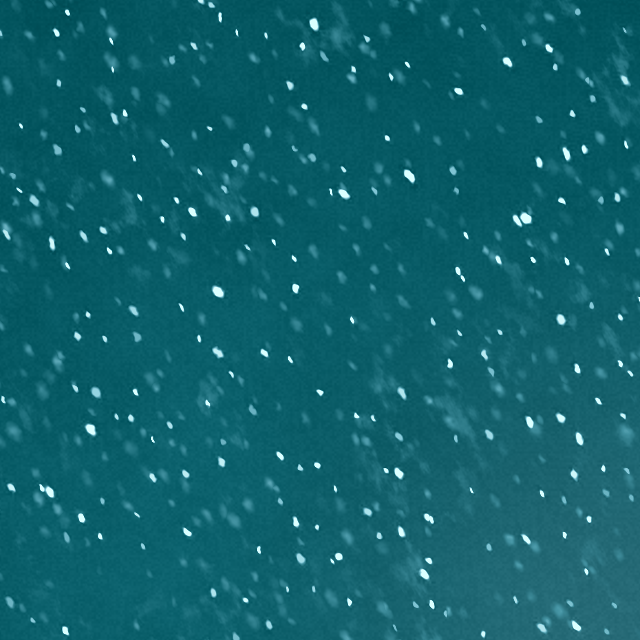
A Shadertoy shader for this texture:

```glsl
// Sunlit teal sea seen from above, scattered with slanted white glints.

const vec3 DEEP = vec3(0.0, 0.315, 0.35);
const vec3 SHALLOW = vec3(0.09, 0.45, 0.505);
const vec3 HAZE = vec3(0.23, 0.45, 0.50);
const vec3 SHEEN = vec3(0.27, 0.58, 0.64);
const vec3 PALE = vec3(0.55, 0.81, 0.87);
const vec3 SPARK = vec3(0.86, 1.0, 1.0);

const float SLANT = -1.03;        // main direction of the glints, radians
const float SLANT_SPREAD = 0.5;
const float GLINT_CELLS = 21.0;
const float GLINT_SHARE = 0.45;
const float GLINT_LENGTH = 0.0105; // half length of the largest glint
const float FAINT_CELLS = 25.0;
const float FAINT_SHARE = 0.52;
const float FAINT_LENGTH = 0.0125;
const float GRAIN = 0.035;

float hash(vec2 p) {
    return fract(sin(dot(p, vec2(127.1, 311.7))) * 43758.5453);
}

float noise(vec2 p) {
    vec2 i = floor(p), f = fract(p);
    f = f * f * (3.0 - 2.0 * f);
    return mix(mix(hash(i), hash(i + vec2(1, 0)), f.x),
               mix(hash(i + vec2(0, 1)), hash(i + vec2(1, 1)), f.x), f.y);
}

float fbm(vec2 p) {
    float sum = 0.0, amp = 0.5;
    for (int i = 0; i < 4; i++) {
        sum += amp * noise(p);
        p = p * 2.03 + 17.3;
        amp *= 0.5;
    }
    return sum / 0.9375;
}

// Coordinates along and across a direction
vec2 alongAcross(vec2 p, float angle) {
    vec2 axis = vec2(cos(angle), sin(angle));
    return vec2(dot(p, axis), dot(p, vec2(-axis.y, axis.x)));
}

// Scattered slanted ellipses: x = light, y = halo around them
vec2 glints(vec2 uv, float cells, float share, float maxLength, float softness, vec2 power, float seed) {
    vec2 home = floor(uv * cells);
    vec2 result = vec2(0.0);
    for (int j = -1; j <= 1; j++) {
        for (int i = -1; i <= 1; i++) {
            vec2 cell = home + vec2(i, j);
            vec2 key = cell + seed;
            float crowding = 0.4 + 1.2 * noise(cell / cells * 7.0 + seed);
            if (hash(key) > share * crowding) continue;

            vec2 center = (cell + vec2(hash(key + 3.1), hash(key + 7.7))) / cells;
            float size = hash(key + 11.3);
            float halfLength = maxLength * mix(0.5, 1.0, size * size);
            float halfWidth = halfLength * mix(0.42, 0.66, hash(key + 19.9));
            float angle = SLANT + SLANT_SPREAD * (hash(key + 23.5) - 0.5);
            vec2 q = alongAcross(uv - center, angle);
            float d = length(q / vec2(halfLength, halfWidth));

            float strength = mix(power.x, power.y, hash(key + 31.7));
            float light = strength * smoothstep(1.0 + softness, 1.0 - softness, d);
            float halo = strength * exp(-0.35 * d * d);
            result = max(result, vec2(light, halo));
        }
    }
    return result;
}

void mainImage(out vec4 fragColor, in vec2 fragCoord) {
    vec2 uv = fragCoord / iResolution.y;
    float grain = noise(uv * 290.0) - 0.5;

    // Water: dark at the top, lighter below, with broad patches
    float tone = 0.07 + 0.43 * (1.0 - uv.y) + 0.12 * (0.5 - uv.x);
    tone += 0.5 * (fbm(uv * 3.5 + 4.0) - 0.5);
    tone += 0.22 * (fbm(uv * 22.0) - 0.5);
    vec3 color = mix(DEEP, SHALLOW, clamp(tone, 0.0, 1.0));
    float corner = smoothstep(0.75, 0.0, length(uv - vec2(1.0, 0.0)));
    color = mix(color, HAZE, 0.6 * corner);

    // Soft wisps drawn out along the slant
    vec2 streak = alongAcross(uv, SLANT) * vec2(26.0, 48.0);
    float wisp = smoothstep(0.56, 0.85, fbm(streak)) * smoothstep(0.35, 0.7, fbm(uv * 6.0 + 9.0));
    color = mix(color, SHEEN, 0.55 * wisp);

    // Glints with slightly ragged outlines
    vec2 ragged = uv + 0.0035 * (vec2(noise(uv * 150.0), noise(uv * 150.0 + 40.0)) - 0.5);
    vec2 bright = glints(ragged, GLINT_CELLS, GLINT_SHARE, GLINT_LENGTH, 0.38, vec2(0.5, 1.25), 5.0);
    vec2 faint = glints(ragged, FAINT_CELLS, FAINT_SHARE, FAINT_LENGTH, 0.8, vec2(0.08, 0.4), 61.0);
    float light = max(bright.x, faint.x * (0.6 + 0.8 * noise(uv * 110.0)));

    // Speckle around the bright glints, then the ramp from water to white
    color += grain * (GRAIN + 0.16 * bright.y);
    color = mix(color, SHEEN, clamp(light / 0.35, 0.0, 1.0));
    color = mix(color, PALE, clamp((light - 0.35) / 0.3, 0.0, 1.0));
    color = mix(color, SPARK, clamp((light - 0.65) / 0.25, 0.0, 1.0));
    fragColor = vec4(clamp(color, 0.0, 1.0), 1.0);
}
```
